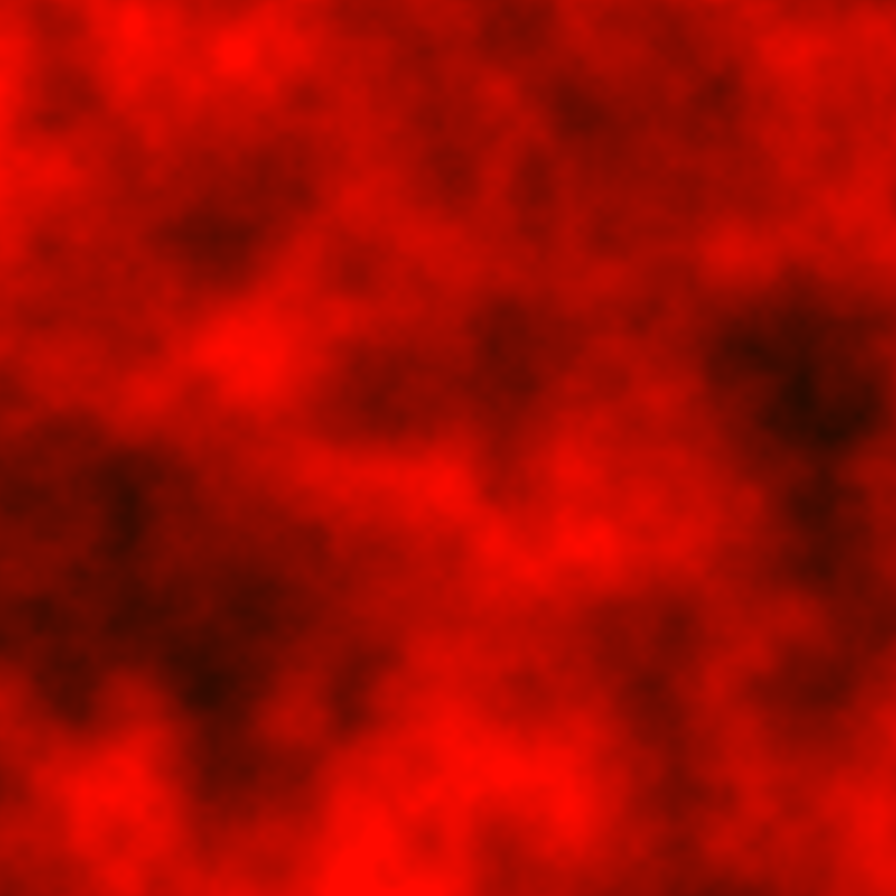
Write a WebGL 2 fragment shader that draws this texture.

```glsl
#version 300 es
precision highp float;
// Soft red clouds: a fractal sum of smooth value noise, from coarse blotches
// to fine mottling, mapped onto a ramp from near-black red to pure red.
// Only the red channel varies; green stays at a faint constant level.

#define BASE_CELLS 6.0      // coarsest noise cells across the canvas
#define OCTAVES 5
#define GAIN 0.5            // amplitude ratio between octaves
#define MEAN_RED 0.675
#define CONTRAST 1.36
#define GREEN_LEVEL 0.04
#define SEED 17u

uniform vec2 u_resolution;
out vec4 fragColor;

// Integer hash of a lattice point, returned in 0..1
float latticeValue(ivec2 cell, uint layer) {
    uvec2 c = uvec2(cell);
    uint h = c.x * 1597u + c.y * 51749u + (layer + SEED) * 9277u;
    h = h * 747796405u + 289133u;
    h = ((h >> ((h >> 28u) + 4u)) ^ h) * 277803737u;
    h = (h >> 22u) ^ h;
    return float(h >> 8u) / 16777216.0;
}

// Value noise with smooth interpolation between lattice points
float valueNoise(vec2 p, uint layer) {
    ivec2 cell = ivec2(floor(p));
    vec2 f = fract(p);
    vec2 blend = f * f * (3.0 - 2.0 * f);
    float bottom = mix(latticeValue(cell, layer),
                       latticeValue(cell + ivec2(1, 0), layer), blend.x);
    float top = mix(latticeValue(cell + ivec2(0, 1), layer),
                    latticeValue(cell + ivec2(1, 1), layer), blend.x);
    return mix(bottom, top, blend.y);
}

// Sum of octaves, centred on zero
float cloud(vec2 p) {
    float sum = 0.0;
    float amplitude = 0.5;
    for (int i = 0; i < OCTAVES; i++) {
        sum += amplitude * (valueNoise(p, uint(i)) - 0.5);
        p = p * 2.0 + vec2(3.37, 7.61);
        amplitude *= GAIN;
    }
    return sum;
}

void main() {
    vec2 uv = gl_FragCoord.xy / min(u_resolution.x, u_resolution.y);
    float red = MEAN_RED + CONTRAST * cloud(uv * BASE_CELLS + 0.4);
    fragColor = vec4(clamp(red, 0.0, 1.0), GREEN_LEVEL, 0.0, 1.0);
}
```
